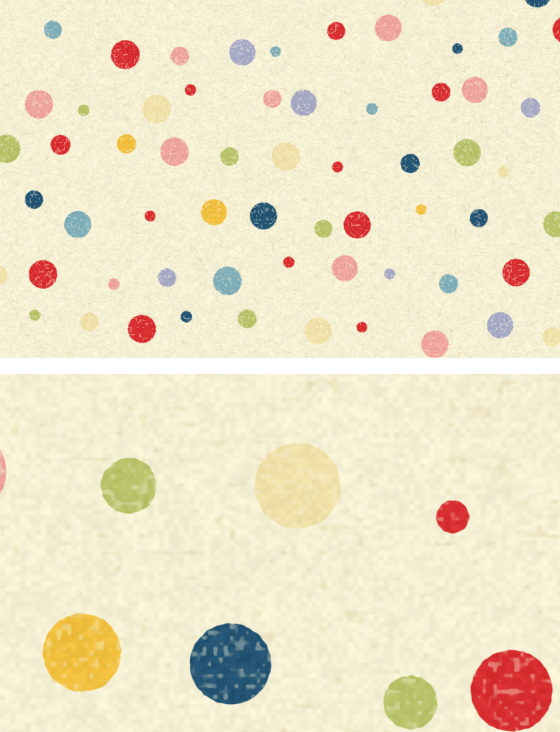
Top, the full canvas; bottom, a detail of the centre.
Give the GLSL for this pattern, as a Shadertoy shader.

```glsl
// Scattered polka dots in soft retro colours, printed on grainy cream paper.

#define CELL 0.16           // mean dot spacing, in canvas heights
#define JITTER 0.27         // largest shift from the cell centre, in cells
#define LARGE_RADIUS 0.0385
#define MEDIUM_RADIUS 0.0265
#define SMALL_RADIUS 0.0155
#define LARGE_SHARE 0.40
#define MEDIUM_SHARE 0.33
#define GRAIN_SCALE 210.0   // paper grains per canvas height
#define GRAIN_STRENGTH 0.055
#define FLECK_STRENGTH 0.38 // paper showing through the ink

const vec3 PAPER = vec3(0.960, 0.941, 0.832);

// Red comes twice because it is the most frequent ink.
const vec3 INKS[9] = vec3[9](
    vec3(0.85, 0.18, 0.19),  // red
    vec3(0.85, 0.18, 0.19),  // red
    vec3(0.94, 0.88, 0.66),  // sand
    vec3(0.50, 0.68, 0.72),  // sky blue
    vec3(0.72, 0.76, 0.41),  // green
    vec3(0.65, 0.66, 0.77),  // lavender
    vec3(0.14, 0.33, 0.45),  // navy
    vec3(0.93, 0.64, 0.61),  // pink
    vec3(0.94, 0.75, 0.24)   // yellow
);

float hash(vec2 p) {
    vec3 q = fract(p.xyx * 0.1031);
    q += dot(q, q.yzx + 33.33);
    return fract((q.x + q.y) * q.z);
}

float valueNoise(vec2 p) {
    vec2 i = floor(p), f = fract(p);
    vec2 u = f * f * (3.0 - 2.0 * f);
    return mix(mix(hash(i), hash(i + vec2(1, 0)), u.x),
               mix(hash(i + vec2(0, 1)), hash(i + vec2(1, 1)), u.x), u.y);
}

// Irrational steps keep neighbouring dots unlike in size and colour.
float dotRadius(vec2 id) {
    float pick = fract(dot(id, vec2(0.618, 0.276)) + 0.25 * hash(id + 71.0));
    float radius = pick < LARGE_SHARE ? LARGE_RADIUS
                 : pick < LARGE_SHARE + MEDIUM_SHARE ? MEDIUM_RADIUS : SMALL_RADIUS;
    return radius * mix(0.94, 1.05, hash(id + 13.0));
}

vec3 dotInk(vec2 id) {
    float pick = fract(dot(id, vec2(0.7549, 0.5698)) + 0.08 * hash(id + 37.0));
    return INKS[min(int(pick * 9.0), 8)];
}

void mainImage(out vec4 fragColor, in vec2 fragCoord) {
    vec2 p = fragCoord / iResolution.y;
    float pixel = 1.0 / iResolution.y;

    // Paper: fine grain, soft mottling and a few tan fibres
    float grain = valueNoise(p * GRAIN_SCALE) - 0.5;
    float mottle = valueNoise(p * GRAIN_SCALE * 0.3 + 50.0) - 0.5;
    float fibre = smoothstep(0.8, 1.0, valueNoise(p * vec2(0.4, 0.6) * GRAIN_SCALE + 90.0));
    vec3 color = PAPER + GRAIN_STRENGTH * (grain + 0.4 * mottle);
    color -= fibre * vec3(0.03, 0.045, 0.08);

    // Light flecks where the ink has not covered the paper
    float fleck = smoothstep(0.58, 0.92, valueNoise(p * GRAIN_SCALE * 0.95 + 130.0));
    float roughness = 0.0012 * grain;

    // Dots: a jittered grid with every other row shifted by half a cell
    float row = floor(p.y / CELL);
    for (float dy = -1.0; dy <= 1.0; dy++) {
        float y = row + dy;
        float stagger = 0.5 * mod(y, 2.0);
        float column = floor(p.x / CELL - stagger);
        for (float dx = -1.0; dx <= 1.0; dx++) {
            vec2 id = vec2(column + dx, y) + 20.0;
            vec2 shift = (vec2(hash(id), hash(id + 113.0)) * 2.0 - 1.0) * JITTER;
            vec2 center = (vec2(column + dx + stagger, y) + 0.5 + shift) * CELL;
            float edge = length(p - center) - dotRadius(id) + roughness;
            float cover = 1.0 - smoothstep(-pixel, pixel, edge);
            vec3 ink = mix(dotInk(id) + GRAIN_STRENGTH * grain, PAPER, fleck * FLECK_STRENGTH);
            color = mix(color, ink, cover);
        }
    }

    fragColor = vec4(clamp(color, 0.0, 1.0), 1.0);
}
```
